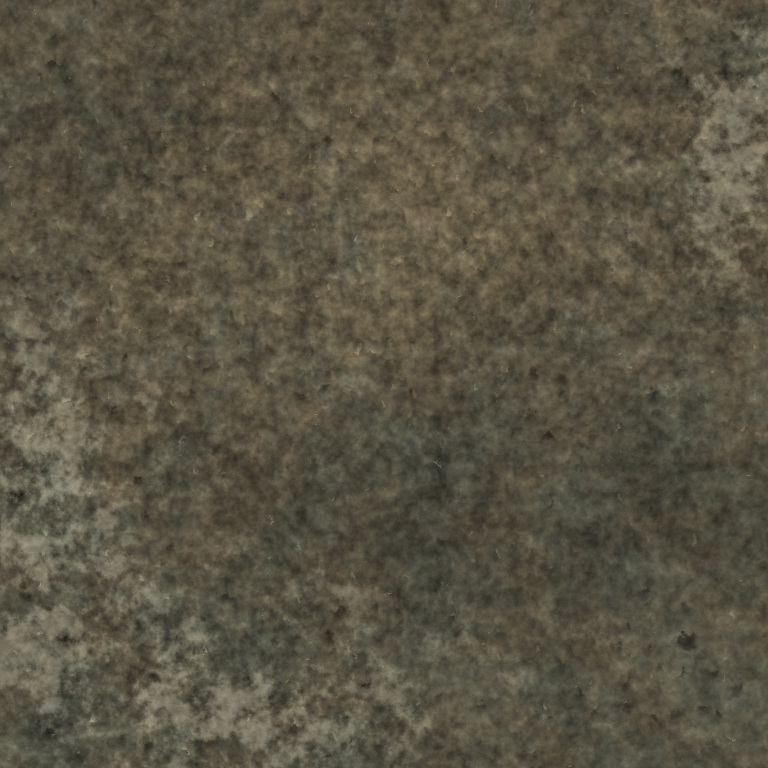
Write a WebGL 1 fragment shader that draws this texture.

```glsl
precision highp float;
uniform vec2 u_resolution;

#define BASE_TONE 0.322
#define WARM_TINT vec3(1.10, 0.985, 0.765)
#define COOL_TINT vec3(1.0, 1.01, 0.850)
#define PATCH_SCALE 5.0
#define MOTTLE_SCALE 29.0
#define GRAIN_SCALE 80.0
#define PATCH_AMOUNT 0.060
#define MOTTLE_AMOUNT 0.100
#define GRAIN_AMOUNT 0.095
#define CHALK_AMOUNT 0.125
#define PIT_AMOUNT 0.095
#define SPECK_AMOUNT 0.130

vec2 hash2(vec2 p) {
  vec3 q = fract(p.xyx * vec3(0.1031, 0.1030, 0.0973));
  q += dot(q, q.yzx + 33.33);
  return fract((q.xx + q.yz) * q.zy);
}

float gradientAt(vec2 cell, vec2 offset) {
  float angle = 6.2832 * hash2(cell).x;
  return dot(vec2(cos(angle), sin(angle)), offset);
}

float gradientNoise(vec2 p) {
  vec2 i = floor(p), f = p - i;
  vec2 w = f * f * f * (f * (f * 6.0 - 15.0) + 10.0);
  vec2 e = vec2(1.0, 0.0);
  float low = mix(gradientAt(i, f), gradientAt(i + e, f - e), w.x);
  float high = mix(gradientAt(i + e.yx, f - e.yx), gradientAt(i + 1.0, f - 1.0), w.x);
  return mix(low, high, w.y);
}

float fbm(vec2 p) {
  float sum = 0.0, amplitude = 1.0;
  for (int i = 0; i < 4; i++) {
    sum += amplitude * gradientNoise(p);
    p = mat2(1.6, 1.2, -1.2, 1.6) * p + 17.3;
    amplitude *= 0.55;
  }
  return sum;
}

// Soft, randomly turned ellipses: one candidate per cell
float scatter(vec2 p, float density, float radius) {
  vec2 cell = floor(p);
  float cover = 0.0;
  for (int y = -1; y <= 1; y++) {
    for (int x = -1; x <= 1; x++) {
      vec2 id = cell + vec2(float(x), float(y));
      vec2 shape = hash2(id + 71.0);
      vec2 d = p - id - hash2(id);
      float angle = 6.2832 * shape.x;
      float c = cos(angle), s = sin(angle);
      d = mat2(c, s, -s, c) * d * vec2(0.85, 1.2);
      float size = radius * (0.5 + fract(shape.x * 7.0));
      float spot = 1.0 - smoothstep(0.35, 1.25, length(d) / size);
      float strength = 0.25 + 0.75 * fract(shape.x * 13.0);
      cover = max(cover, spot * step(shape.y, density) * strength);
    }
  }
  return cover;
}

float blob(vec2 p, vec2 center, vec2 size) {
  vec2 d = (p - center) / size;
  return exp(-dot(d, d));
}

void main() {
  vec2 uv = gl_FragCoord.xy / u_resolution;
  vec2 warp = vec2(fbm(uv * 7.0 + 3.0), fbm(uv * 7.0 + 41.0));
  vec2 p = uv + 0.035 * warp;

  // Broad stains across the surface
  float earth = blob(p, vec2(0.45, 0.70), vec2(0.45, 0.28));
  float chalkZone = blob(p, vec2(0.02, 0.36), vec2(0.20, 0.24))
                  + blob(p, vec2(0.30, 0.08), vec2(0.34, 0.14))
                  + 0.9 * blob(p, vec2(0.98, 0.85), vec2(0.14, 0.26));
  float shade = blob(p, vec2(0.66, 0.38), vec2(0.34, 0.17))
              + 0.8 * blob(p, vec2(0.05, 0.87), vec2(0.26, 0.14))
              + 0.6 * blob(p, vec2(0.88, 0.02), vec2(0.25, 0.15));

  // Layered mottling, rougher on the soil and the bloom
  float patches = fbm(p * PATCH_SCALE + 9.0);
  float mottle = fbm((uv + 0.008 * warp) * MOTTLE_SCALE + 23.0);
  float grain = fbm(uv * GRAIN_SCALE + 57.0);
  float roughness = 0.80 + 0.35 * min(earth + chalkZone, 1.0);
  float tone = BASE_TONE + 0.028 * earth - 0.046 * shade + PATCH_AMOUNT * patches
             + roughness * (MOTTLE_AMOUNT * mottle + GRAIN_AMOUNT * grain);

  // Pale mineral bloom with ragged edges
  float ragged = fbm(p * 11.0 + 80.0) + 0.6 * mottle + 0.3 * grain;
  float chalk = smoothstep(0.0, 0.75, ragged + 0.65 * chalkZone - 0.28);
  chalk *= 0.25 + 0.75 * min(chalkZone, 1.0);
  tone += CHALK_AMOUNT * chalk;

  // Dark pits, pale chips and sparse bright specks
  vec2 rough = uv + 0.010 * vec2(mottle, grain);
  float pits = scatter(rough * 36.0, 0.32, 0.25) * smoothstep(-0.4, 0.4, patches + chalkZone);
  float chips = scatter(rough * 50.0 + 13.0, 0.26, 0.25);
  float specks = scatter(rough * 80.0 + 31.0, 0.05, 0.22);
  tone += 0.070 * chips * (0.4 + earth) + SPECK_AMOUNT * specks - PIT_AMOUNT * pits;

  // One deeper hole with a worn rim
  float hole = length((rough - vec2(0.892, 0.166)) * vec2(0.9, 1.25));
  tone += 0.035 * (1.0 - smoothstep(0.015, 0.035, hole));
  tone -= 0.18 * (1.0 - smoothstep(0.007, 0.017, hole));

  // Brown soil against grey-green film
  float hue = fbm(p * 8.0 + 120.0) + 0.6 * fbm(uv * 38.0 + 150.0);
  float coolness = 0.40 + 0.65 * hue - 0.34 * earth + 0.28 * shade
                 + 0.12 * min(chalkZone, 1.0) + 0.20 * (0.5 - uv.y);
  vec3 tint = mix(WARM_TINT, COOL_TINT, clamp(coolness, 0.0, 1.0));
  tint = mix(tint, vec3(1.03, 1.0, 0.88), 0.5 * chalk);
  gl_FragColor = vec4(clamp(tone * tint, 0.0, 1.0), 1.0);
}
```
